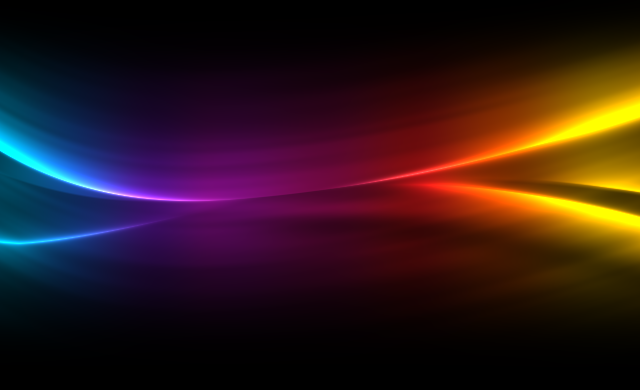
Give the GLSL for this background, as a Shadertoy shader.

```glsl
// Ribbons of light sweeping over black, tinted from cyan through purple and red to yellow.
// Each ribbon is a power curve with its own falloff above and below; a wide haze
// and stretched value noise give the soft streaks between them.

float hash(vec2 p) {
    vec3 q = fract(p.xyx * 0.1031);
    q += dot(q, q.yzx + 33.33);
    return fract((q.x + q.y) * q.z);
}

float noise(vec2 p) {
    vec2 i = floor(p), f = fract(p);
    f = f * f * (3.0 - 2.0 * f);
    return mix(mix(hash(i), hash(i + vec2(1, 0)), f.x),
               mix(hash(i + vec2(0, 1)), hash(i + vec2(1, 1)), f.x), f.y);
}

// Zero before the start, then rises to one at the end with the given power
float rise(float x, float start, float end, float power) {
    return pow(max((x - start) / (end - start), 0.0), power);
}

// Exponential falloff with separate reach above and below the curve
float glow(float d, float above, float below) {
    return exp(-max(d, 0.0) / above - max(-d, 0.0) / below);
}

float bell(float x, float centre, float width) {
    float t = (x - centre) / width;
    return exp(-t * t);
}

vec3 spectrum(float x) {
    vec3 c = mix(vec3(0.0, 0.66, 0.88), vec3(0.13, 0.40, 0.90), smoothstep(0.0, 0.14, x));
    c = mix(c, vec3(0.42, 0.10, 0.72), smoothstep(0.10, 0.25, x));
    c = mix(c, vec3(0.66, 0.07, 0.68), smoothstep(0.23, 0.34, x));
    c = mix(c, vec3(0.65, 0.05, 0.36), smoothstep(0.34, 0.53, x));
    c = mix(c, vec3(0.78, 0.08, 0.09), smoothstep(0.50, 0.65, x));
    c = mix(c, vec3(0.95, 0.32, 0.01), smoothstep(0.64, 0.79, x));
    return mix(c, vec3(1.0, 0.74, 0.0), smoothstep(0.76, 0.95, x));
}

void mainImage(out vec4 fragColor, in vec2 fragCoord) {
    vec2 uv = fragCoord / iResolution.xy;
    float x = uv.x, y = uv.y;

    // Signed heights over each ribbon
    float sweep = y - (0.485 + 0.13 * rise(x, 0.32, 0.0, 2.4) + 0.222 * rise(x, 0.3, 1.0, 1.68));
    float lowerLeft = y - (0.376 + 0.09 * pow(abs(x - 0.03) / 0.3, 1.4));
    float innerLeft = y - (0.484 + 0.071 * rise(x, 0.23, 0.0, 2.0));
    float lowerRight = y - (0.526 - 0.086 * rise(x, 0.65, 1.0, 1.75));
    float innerRight = y - (0.547 - 0.039 * rise(x, 0.72, 1.0, 1.8));
    float shade = y - (0.445 - 0.13 * rise(x, 0.55, 1.0, 1.6));

    float left = smoothstep(0.38, 0.0, x);
    float right = smoothstep(0.55, 1.0, x);
    float over = smoothstep(-0.002, 0.002, sweep);
    float under = 1.0 - over;
    float streak = noise(vec2(x * 2.0 + 3.0, sweep * 26.0 + 40.0)) * 0.65
                 + noise(vec2(x * 3.0 + 9.0, sweep * 62.0 + 90.0)) * 0.35;

    // Haze above and below the sweep, fading to black at top and bottom
    float upper = 0.46 * exp(-sweep * sweep / 0.07) * smoothstep(1.0, 0.74, y);
    upper += 0.36 * exp(-max(sweep, 0.0) / 0.065) * (1.0 - 0.45 * bell(x, 0.66, 0.2));
    float depth = y - 0.47;
    float lower = 0.5 * exp(-depth * depth / 0.042) * smoothstep(0.0, 0.2, y);
    lower *= 1.0 - 0.42 * bell(shade, -0.02, 0.045) * smoothstep(0.3, 0.55, x);
    lower *= 1.0 - 0.28 * left * smoothstep(-0.1, 0.0, -abs(y - 0.46));
    lower *= 1.0 - 0.4 * right * smoothstep(0.0, -0.012, innerRight)
           * smoothstep(-0.01, 0.01, lowerRight);
    float haze = mix(lower, upper, over) * (0.78 + 0.44 * streak);

    // Soft bodies of light beside the curves
    float body = over * 0.55 * left * exp(-max(sweep, 0.0) / 0.045);
    body += under * 0.22 * bell(x, 0.13, 0.12) * smoothstep(-0.003, 0.004, innerLeft);
    body += 0.13 * under * bell(x, 0.36, 0.16) * smoothstep(-0.012, 0.015, lowerLeft);
    body += 0.24 * under * bell(y, 0.465, 0.025) * bell(x, 0.5, 0.2);
    body += under * 0.75 * bell(x, 0.69, 0.07) * glow(lowerRight, 0.025, 0.018);
    body += under * 0.5 * smoothstep(0.8, 1.0, x) * smoothstep(-0.003, 0.003, innerRight)
          * exp(-max(innerRight, 0.0) / 0.07);
    body += 0.55 * right * glow(sweep, 0.06, 0.028);
    body += 0.55 * smoothstep(0.6, 0.85, x) * glow(lowerRight, 0.012, 0.05);
    body += 0.28 * left * glow(lowerLeft, 0.03, 0.035);

    // Bright cores, thicker towards the sides
    float core = 1.2 * smoothstep(0.42, 0.12, x) * glow(sweep, 0.004 + 0.018 * left, 0.003);
    core += 1.2 * smoothstep(0.48, 0.72, x) * glow(sweep, 0.004 + 0.014 * right, 0.003 + 0.01 * right);
    core += 1.1 * smoothstep(0.65, 0.82, x) * glow(lowerRight, 0.004, 0.007 + 0.022 * right);
    core += 0.85 * smoothstep(0.3, 0.06, x) * glow(lowerLeft, 0.007, 0.004);
    core += 0.5 * smoothstep(0.85, 1.0, x) * glow(innerRight, 0.014, 0.003);

    // Pale highlight along the hottest stretches of the sweep
    float hot = glow(sweep, 0.004, 0.0022) * (bell(x, 0.2, 0.11) + 0.6 * bell(x, 0.65, 0.08));
    hot += 0.3 * glow(lowerLeft, 0.004, 0.003) * bell(x, 0.12, 0.09);

    vec3 color = spectrum(x) * (haze + body + core);
    color += vec3(0.45, 0.42, 0.40) * hot;
    fragColor = vec4(clamp(color, 0.0, 1.0), 1.0);
}
```
